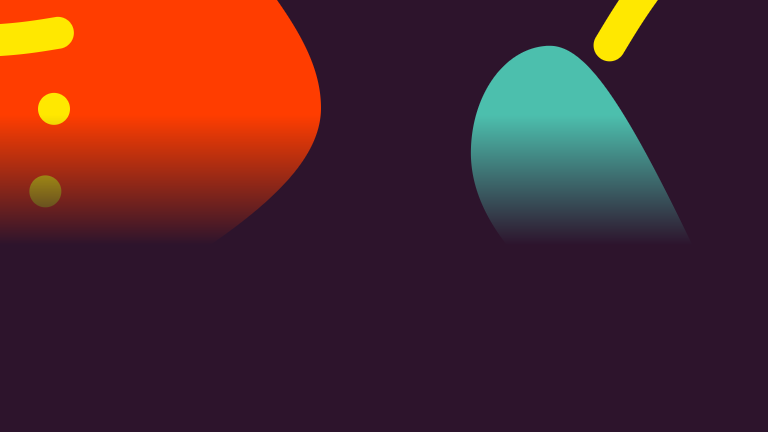
Write a WebGL 2 fragment shader that draws this background.

```glsl
#version 300 es
precision highp float;
// Flat rounded blobs, bent strokes and dots that fade down into a dark ground.
// Each shape is a signed field, smoothed by its own screen-space gradient.
// Lengths are in canvas heights.

uniform vec2 u_resolution;
out vec4 outColor;

// Antialiased coverage of the region where field < 0
float cover(float field) {
  float slope = length(vec2(dFdx(field), dFdy(field)));
  return clamp(0.5 - field / max(slope, 1e-5), 0.0, 1.0);
}

// Round-capped stroke from a to b, bowed sideways by a half sine
float stroke(vec2 p, vec2 a, vec2 b) {
  vec2 d = b - a;
  float h = clamp(dot(p - a, d) / dot(d, d), 0.0, 1.0);
  vec2 bow = vec2(-d.y, d.x) * 0.018 * sin(3.14159 * h);
  return length(p - a - d * h - bow) - 0.037;
}

// Area left of a bulging edge, with a flatter curve above than below
float sideBlob(vec2 p) {
  float y = p.y - 0.75;
  float y2 = y * y;
  float inset = y > 0.0 ? 1.885 * y2 / (1.0 + 2.51 * y2)
                        : 2.85 * y2 / (1.0 + 1.17 * y2);
  return p.x - 0.743 + inset;
}

// Leaning dome: elliptic left flank, hyperbolic right flank
float dome(vec2 p) {
  vec2 q = p - vec2(1.273, 0.646);
  float below = min(q.y, 0.0);
  vec2 corner = vec2(min(q.x - 1.83 * below * below, 0.0), max(q.y, 0.0));
  float left = (length(corner / vec2(0.183, 0.248)) - 1.0) * 0.2;
  float run = max(q.x, 0.0) / 0.185;
  float right = q.y - 0.248 + 0.442 * (sqrt(1.0 + run * run) - 1.0);
  return max(left, right);
}

void main() {
  vec2 p = gl_FragCoord.xy / u_resolution.y;
  vec3 ground = vec3(0.176, 0.078, 0.173);
  vec3 orange = vec3(1.0, 0.24, 0.0);
  vec3 teal = vec3(0.30, 0.75, 0.68);
  vec3 yellow = vec3(1.0, 0.91, 0.0);

  // Large shapes
  vec3 color = mix(ground, orange, cover(sideBlob(p)));
  color = mix(color, teal, cover(dome(p)));

  // Yellow strokes and the dots trailing below the left one
  float marks = min(stroke(p, vec2(0.134, 0.924), vec2(-0.042, 0.905)),
                    stroke(p, vec2(1.411, 0.895), vec2(1.536, 1.079)));
  for (int i = 0; i < 2; i++) {
    vec2 center = vec2(0.125, 0.748) - float(i) * vec2(0.020, 0.191);
    marks = min(marks, length(p - center) - 0.037);
  }
  color = mix(color, yellow, cover(marks));

  // Linear fade into the ground
  float fade = clamp((p.y - 0.433) / 0.301, 0.0, 1.0);
  outColor = vec4(mix(ground, color, fade), 1.0);
}
```
